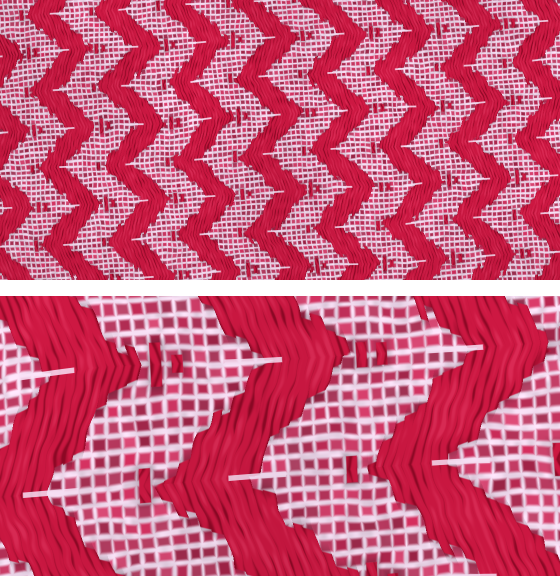
Top, the full canvas; bottom, a detail of the centre.
A Shadertoy shader for this pattern:

```glsl
// Woven cloth: upright crimson zigzags of raised yarn over a fine white mesh.
// Folding the height at every zigzag tip gives one slanted band; thread
// numbers stagger its ends, and loose stitches are added beside the tips.

const float TILT = 0.062;                    // turn of the whole cloth
const vec2 ORIGIN = vec2(0.974, 0.4505);     // a left-hand tip level
const vec2 REPEAT = vec2(0.2443, 0.2747);    // zigzag spacing, zigzag height
const float SWING = 0.065;                   // sideways reach of the centre line
const float HALF_BAND = 0.053;               // half the band, measured across
const float TIP_LIMIT = 0.114;               // where the tips are cut off
const float STRAND = 0.0108;                 // yarn pitch
const float LEAN = 0.32;                     // slant of the yarn
const float RAGGED = 0.026;                  // stagger of yarn ends
const vec2 MESH = REPEAT / vec2(14.0, 14.0); // ground thread pitch

const vec3 WHITE = vec3(0.95, 0.86, 0.94);
const vec3 GROUND_RED = vec3(0.71, 0.15, 0.31);
const vec3 CRIMSON = vec3(0.78, 0.09, 0.25);
const vec3 DEEP = vec3(0.54, 0.03, 0.14);
const vec3 SHEEN = vec3(0.86, 0.20, 0.36);

float hash(vec2 p) {
    return fract(sin(dot(p, vec2(127.1, 311.7))) * 43758.5);
}

float noise(vec2 p) {
    vec2 i = floor(p), f = fract(p);
    f = f * f * (3.0 - 2.0 * f);
    return mix(mix(hash(i), hash(i + vec2(1, 0)), f.x),
               mix(hash(i + vec2(0, 1)), hash(i + vec2(1, 1)), f.x), f.y);
}

float wrap(float x, float period) {
    return x - period * floor(x / period + 0.5);
}

float cover(float dist, float soft) {
    return smoothstep(soft, -soft, dist);
}

// Sideways distance to the zigzag edge; fold is the height above a left tip
float bandEdge(float x, float fold) {
    float centre = SWING * (4.0 * fold / REPEAT.y - 1.0);
    float across = abs(wrap(x - centre, REPEAT.x)) - HALF_BAND;
    return max(across, abs(wrap(x, REPEAT.x)) - TIP_LIMIT);
}

// Short loose stitches: two beside each right tip, one beside each left tip
float stitches(vec2 p, float fold) {
    float d = 1.0;
    for (int i = 0; i < 3; i++) {
        float k = float(i);
        bool leftTip = i == 2;
        float offset = leftTip ? -0.131 : 0.131 + 0.025 * k;
        float height = leftTip ? fold : 0.5 * REPEAT.y - fold;
        vec2 cell = vec2(floor((p.x - offset) / REPEAT.x + 0.5), floor(p.y / REPEAT.y + (leftTip ? 0.5 : 0.0)));
        float reach = (leftTip ? 0.016 : 0.023 - 0.010 * k) * (0.65 + 0.6 * hash(cell + k));
        float x = abs(wrap(p.x - offset, REPEAT.x));
        d = min(d, max(x - 0.0065, height - reach));
    }
    return d;
}

// Red gaps showing between white ground threads
vec3 ground(vec2 p) {
    vec2 g = p / MESH + 0.35 * (vec2(noise(p * 22.0), noise(p * 22.0 + 40.0)) - 0.5);
    vec2 id = floor(g);
    vec2 size = vec2(0.37, 0.31) + 0.12 * (vec2(hash(id), hash(id + 7.3)) - 0.5);
    vec2 q = abs(fract(g) - 0.5) - size;
    float gap = cover(max(q.x, q.y), 0.13);
    vec3 thread = WHITE * (0.90 + 0.14 * noise(g * 2.3));
    vec3 red = GROUND_RED * (0.82 + 0.36 * hash(id + 3.1));
    return mix(thread, red, gap * (0.82 + 0.18 * hash(id + 11.0)));
}

// Rounded strands with streaky fibres and uneven lighting
vec3 yarn(float strand, vec2 p, float edge) {
    float roundness = sin(3.14159 * fract(strand));
    float fibre = noise(vec2(strand * 2.5, p.y * 48.0));
    float light = 0.48 * roundness + 0.50 * fibre + 0.25 * noise(p * 26.0);
    light *= 0.72 + 0.28 * smoothstep(0.0, 0.018, -edge);
    vec3 c = mix(DEEP, CRIMSON, smoothstep(0.18, 0.62, light));
    return mix(c, SHEEN, 0.65 * smoothstep(0.72, 1.08, light));
}

vec3 cloth(vec2 uv, float pixel) {
    vec2 r = uv - ORIGIN;
    vec2 p = mat2(cos(TILT), -sin(TILT), sin(TILT), cos(TILT)) * r;
    p += 0.012 * (vec2(noise(uv * 5.0), noise(uv * 5.0 + 19.0)) - 0.5);
    float fold = abs(wrap(p.y, REPEAT.y));

    // Yarn numbers and their ragged ends
    float strand = (p.x - LEAN * fold) / STRAND + 0.5 * (noise(p * 45.0) - 0.5);
    float id = floor(strand);
    float stagger = RAGGED * (hash(vec2(id, floor(2.0 * p.y / REPEAT.y))) - 0.5);
    float strandX = mix(p.x, (id + 0.5) * STRAND + LEAN * fold, 0.75);
    float edge = min(bandEdge(strandX, fold + stagger), stitches(p, fold));

    // Ground, contact shadow, then raised yarn
    vec3 c = ground(p);
    c *= 1.0 - 0.22 * cover(edge - 0.003, 0.007);
    c = mix(c, yarn(strand, p, edge), cover(edge, pixel));

    // White thread crossing the inner corner of each tip
    float level = min(fold, 0.5 * REPEAT.y - fold);
    float pick = max(level - 0.0032, (abs(wrap(p.x, REPEAT.x)) - 0.034) * 0.5);
    c = mix(c, WHITE, 0.85 * cover(pick, 0.5 * pixel));
    return c * (0.96 + 0.08 * noise(uv * 3.0));
}

void mainImage(out vec4 fragColor, in vec2 fragCoord) {
    vec3 sum = vec3(0.0);
    for (int i = 0; i < 4; i++) {            // four samples per pixel
        vec2 jitter = vec2(i & 1, i >> 1) * 0.5 - 0.25;
        sum += cloth((fragCoord + jitter) / iResolution.y, 0.7 / iResolution.y);
    }
    fragColor = vec4(sum * 0.25, 1.0);
}
```
